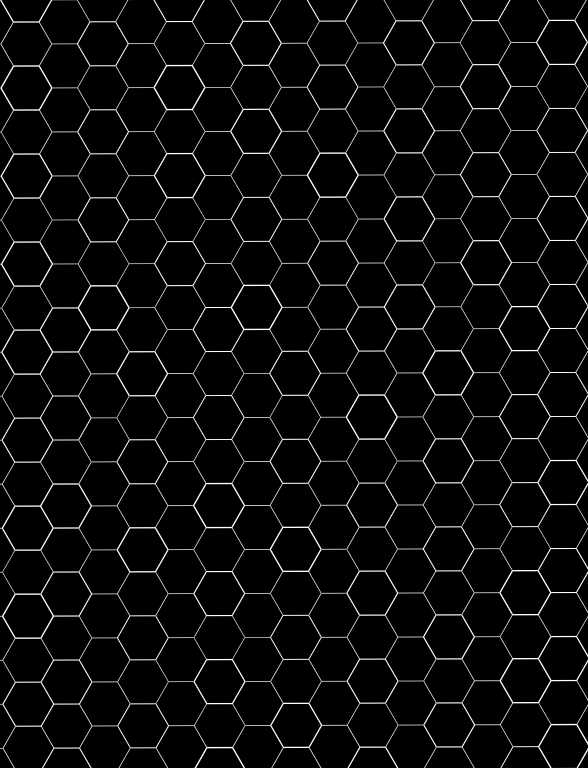
Write a WebGL 1 fragment shader that draws this pattern.

```glsl
precision highp float;
// Thin pale honeycomb outlines on black, with scattered cells drawn bolder.
uniform vec2 u_resolution;

#define ROWS 17.45          // cells down the canvas
#define COL_STEP 0.8693     // column spacing, in cell heights
#define FIRST_COL 0.595     // centre of the first column, in cell heights
#define TILT 0.003          // slight rotation of the lattice
#define THIN 0.0135         // line width of plain cells, in cell heights
#define BOLD 0.0310         // line width of the strongest cells
#define BOLD_SHIFT_ROW 7.5  // row where bold cells move to odd columns
#define LINE_COLOR vec3(1.0)

float hash(vec2 p) {
  vec3 q = fract(vec3(p.xyx) * vec3(0.1031, 0.1030, 0.0973));
  q += dot(q, q.yzx + 33.33);
  return fract((q.x + q.y) * q.z);
}

// Cell indices are (column, row); odd columns sit half a row lower.
vec2 cellCentre(vec2 cell) {
  return vec2(cell.x * COL_STEP, cell.y + 0.5 * mod(cell.x, 2.0));
}

vec2 nearestCell(vec2 p) {
  vec2 best = vec2(0.0);
  float bestDist = 1e3;
  for (int k = 0; k < 2; k++) {
    float col = floor(p.x / COL_STEP) + float(k);
    vec2 cell = vec2(col, floor(p.y - 0.5 * mod(col, 2.0) + 0.5));
    float dist = length(p - cellCentre(cell));
    if (dist < bestDist) {
      bestDist = dist;
      best = cell;
    }
  }
  return best;
}

// Outline weight: every other cell of every other column is bold.
float cellWeight(vec2 cell) {
  float inner = step(0.5, cell.x) * step(cell.x, 13.5);
  float oddBand = inner * step(BOLD_SHIFT_ROW, cellCentre(cell).y);
  float inColumn = 1.0 - abs(mod(cell.x, 2.0) - oddBand);
  float turn = mod(cell.y + floor(cell.x * 0.5) + oddBand, 2.0);
  float bold = inColumn * (1.0 - step(0.5, turn));
  float h = hash(cell + 17.0);
  return mix(0.22 * h, mix(0.45, 1.0, h), bold);
}

// Share of a pixel covered by a line of the given width.
float lineCoverage(float dist, float width, float pixel) {
  float high = min(dist + 0.5 * pixel, 0.5 * width);
  float low = max(dist - 0.5 * pixel, -0.5 * width);
  return max(high - low, 0.0) / pixel;
}

void main() {
  float pixel = ROWS / u_resolution.y;

  // Lattice space: cell heights, y running down from the top.
  vec2 q = vec2(gl_FragCoord.x, u_resolution.y - gl_FragCoord.y) * pixel;
  q.x -= FIRST_COL;
  vec2 p = vec2(q.x - TILT * q.y, q.y + TILT * q.x);

  vec2 cell = nearestCell(p);
  vec2 centre = cellCentre(cell);
  float weight = cellWeight(cell);

  // Each shared edge takes the heavier of its two cells.
  float ink = 0.0;
  for (int i = -1; i <= 1; i++) {
    for (int j = -1; j <= 1; j++) {
      if (i == 0 && j == 0) continue;
      vec2 other = cell + vec2(float(i), float(j));
      vec2 toOther = cellCentre(other) - centre;
      float dist = dot(0.5 * toOther - (p - centre), normalize(toOther));
      float width = mix(THIN, BOLD, max(weight, cellWeight(other)));
      ink = max(ink, lineCoverage(dist, width, pixel));
    }
  }

  gl_FragColor = vec4(LINE_COLOR * ink, 1.0);
}
```
